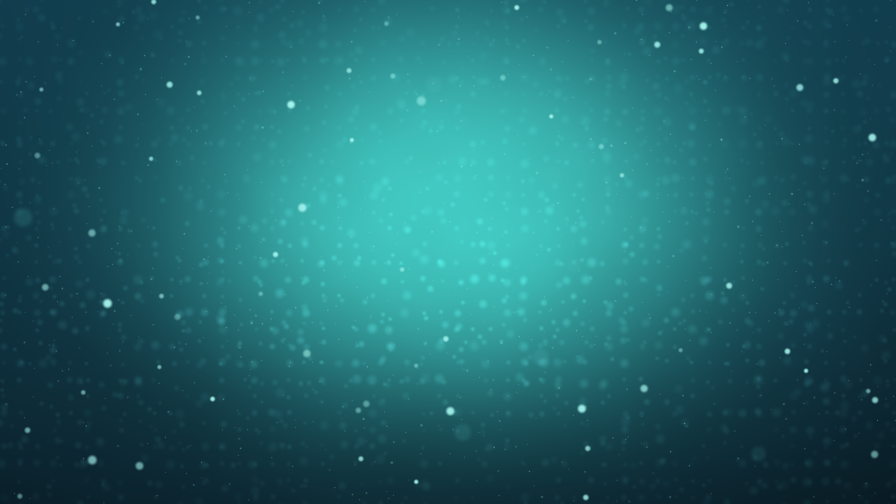
Write a WebGL 2 fragment shader that draws this background.

```glsl
#version 300 es
precision highp float;
// Soft teal underwater glow with drifting bright specks, faint bokeh and dust.
uniform vec2 u_resolution;
out vec4 fragColor;

vec3 hash3(vec2 cell) {
    vec3 h = fract(cell.xyx * vec3(0.1031, 0.1030, 0.0973));
    h += dot(h, h.yxz + 33.33);
    return fract((h.xxy + h.yzz) * h.zyx);
}

float valueNoise(vec2 p) {
    vec2 cell = floor(p);
    vec2 f = fract(p);
    f = f * f * (3.0 - 2.0 * f);
    float low = mix(hash3(cell).x, hash3(cell + vec2(1, 0)).x, f.x);
    float high = mix(hash3(cell + vec2(0, 1)).x, hash3(cell + 1.0).x, f.x);
    return mix(low, high, f.y);
}

// One jittered disc in some of the cells; radii are in canvas heights.
float specks(vec2 p, float cells, float seed, float share, vec2 radii, float softness) {
    vec2 cell = floor(p * cells);
    vec3 place = hash3(cell + seed);
    vec3 look = hash3(cell + seed + 71.7);
    float margin = min(radii.y * cells + 0.02, 0.45);
    vec2 centre = (cell + mix(vec2(margin), vec2(1.0 - margin), place.xy)) / cells;
    float radius = mix(radii.x, radii.y, look.x * look.x);
    float pixel = 0.7 / u_resolution.y;
    float disc = 1.0 - smoothstep(radius * (1.0 - softness) - pixel, radius + pixel, length(p - centre));
    return disc * step(place.z, share) * mix(0.4, 1.0, look.y);
}

void main() {
    vec2 uv = gl_FragCoord.xy / u_resolution;
    vec2 p = gl_FragCoord.xy / u_resolution.y;
    float aspect = u_resolution.x / u_resolution.y;

    // Deep water, darkest in the lower right corner
    vec3 color = mix(vec3(0.045, 0.145, 0.19), vec3(0.065, 0.235, 0.30), uv.y);
    color *= 1.0 - 0.5 * smoothstep(0.65, 1.25, length((uv - vec2(0.42, 0.75)) * vec2(1.1, 1.0)));

    // Wide central glow, reaching further up than down
    vec2 offset = p - vec2(0.505 * aspect, 0.575);
    offset /= vec2(1.25, offset.y > 0.0 ? 0.96 : 0.86);
    float glow = exp(-pow(length(offset) / 0.44, 2.5));
    color = mix(color, vec3(0.26, 0.79, 0.76), glow);

    // Gentle cloudy variation
    float cloud = 0.65 * valueNoise(p * 5.0 + 3.0) + 0.35 * valueNoise(p * 13.0);
    color *= 1.0 + 0.07 * (cloud - 0.5);

    // Large blurred bokeh and small hazy discs, denser below the glow
    vec3 mist = vec3(0.32, 0.76, 0.75);
    float band = exp(-pow((uv.y - 0.36) / 0.2, 2.0)) * (0.35 + 0.65 * glow);
    color = mix(color, mist, 0.25 * specks(p, 5.0, 12.0, 0.22, vec2(0.015, 0.026), 0.5));
    for (int i = 0; i < 4; i++) {
        float k = float(i);
        vec2 shifted = p + vec2(0.37, 0.19) * k;
        float haze = specks(shifted, 15.0 + 5.0 * k, 31.0 + 17.0 * k, 0.45, vec2(0.005, 0.014), 0.8);
        color += vec3(0.05, 0.10, 0.10) * haze * (0.45 + band);
    }

    // Fine dust
    vec3 sparkle = vec3(0.66, 0.98, 0.95);
    float dust = specks(p, 17.0, 205.0, 0.38, vec2(0.0012, 0.0028), 0.7);
    dust += specks(p + 0.31, 34.0, 317.0, 0.18 + 0.3 * band, vec2(0.0008, 0.0018), 0.8);
    color = mix(color, sparkle, min(0.45 * dust, 1.0));

    // Bright round specks with soft rims
    float bright = specks(p, 8.0, 43.0, 0.42, vec2(0.005, 0.0115), 0.5);
    bright = max(bright, specks(p + vec2(0.23, 0.41), 6.0, 89.0, 0.3, vec2(0.006, 0.012), 0.5));
    color = mix(color, sparkle, 0.95 * bright);

    fragColor = vec4(color, 1.0);
}
```
